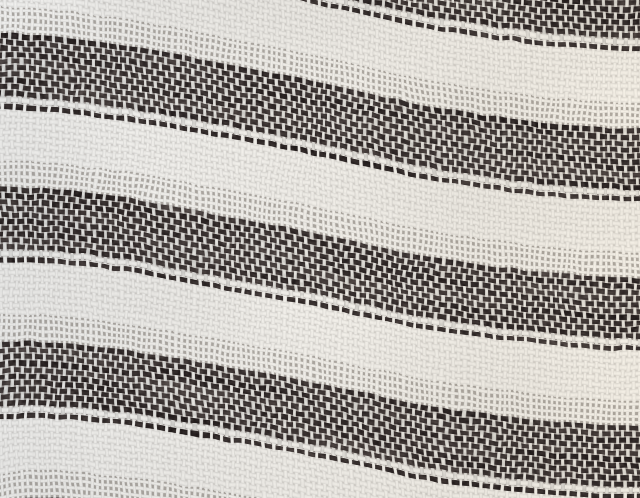
Reproduce this texture procedurally as a Shadertoy shader.

```glsl
// Sheer plain-woven cloth with sagging dark stripes on off-white.
// Warp and weft threads are soft bands on a warped grid; the parity of each
// cell decides which thread lies on top, and the row number sets its colour.

const float WARPS = 118.0;         // vertical threads across the canvas
const float ROWS = 24.0;           // horizontal threads per stripe repeat
const float REPEAT = 0.305;        // stripe repeat, in canvas heights
const float FIRST_EDGE = 0.070;    // top of first full stripe at the left

const vec3 WHITE_YARN = vec3(0.925, 0.915, 0.895);
const vec3 BLACK_YARN = vec3(0.125, 0.100, 0.100);
const vec3 FADED_YARN = vec3(0.330, 0.295, 0.285);
const vec3 CLOTH_GAP  = vec3(0.810, 0.795, 0.775);
const vec3 SHEER_GAP  = vec3(0.660, 0.640, 0.615);
const vec3 STRIPE_GAP = vec3(0.560, 0.530, 0.515);

float hash(vec2 p) {
    return fract(sin(dot(p, vec2(127.1, 311.7))) * 43758.5);
}

float noise(vec2 p) {
    vec2 i = floor(p), f = fract(p);
    f = f * f * (3.0 - 2.0 * f);
    return mix(mix(hash(i), hash(i + vec2(1, 0)), f.x),
               mix(hash(i + vec2(0, 1)), hash(i + vec2(1, 1)), f.x), f.y);
}

// Downward sag of the cloth at x (left to right) and depth (top to bottom)
float sag(float x, float depth) {
    float slope = (0.19 - 0.015 * depth) * smoothstep(-0.03, 1.0, x);
    float leftCurl = 0.022 * depth * depth * exp(-x * 12.0);
    return slope + leftCurl + 0.008 * (noise(vec2(x * 6.0, depth * 4.0)) - 0.5);
}

// Coverage of a thread at a distance from its centre line
float thread(float dist, float halfWidth, float blur) {
    return 1.0 - smoothstep(halfWidth - blur, halfWidth + blur, abs(dist));
}

// One inside the interval [a, b) of row numbers
float rowsBetween(float row, float a, float b) {
    return step(a, row) * (1.0 - step(b, row));
}

// Rounded shading across a thread
float roundness(float dist, float halfWidth) {
    float t = clamp(dist / halfWidth, -1.0, 1.0);
    return 1.0 - 0.10 * t * t;
}

void mainImage(out vec4 fragColor, in vec2 fragCoord) {
    vec2 uv = fragCoord / iResolution.xy;
    float depth = 1.0 - uv.y;

    // Thread coordinates: x counts warps, y counts weft rows
    vec2 grid;
    grid.x = uv.x * WARPS + 1.2 * noise(uv * vec2(9.0, 7.0))
           + 0.45 * noise(uv * vec2(50.0, 25.0));
    grid.y = (depth - sag(uv.x, depth) - FIRST_EDGE) / REPEAT * ROWS
           + 0.35 * noise(uv * vec2(45.0, 35.0));
    vec2 cell = floor(grid);
    vec2 offset = fract(grid) - 0.5;
    vec2 blur = 0.6 * vec2(WARPS, ROWS / REPEAT) / iResolution.xy;

    // Stripe layout: a dark band, one light row, one dark row; sheer rows above
    float row = mod(cell.y, ROWS);
    float dark = rowsBetween(row, 0.0, 10.0) + rowsBetween(row, 11.0, 12.0);
    float band = rowsBetween(row, 0.0, 11.0);
    float sheer = rowsBetween(row, 20.0, ROWS);

    // Uneven yarn: streaks along rows, slubs along warps, small fibres
    float streak = noise(vec2(uv.x * 7.0, cell.y * 3.7));
    float slub = hash(vec2(cell.x, 4.0));
    float fibre = noise(grid * vec2(1.7, 2.3));
    float wear = clamp(0.65 * streak + 0.5 * fibre - 0.1, 0.0, 1.0);

    // Weft
    float weftHalf = mix(0.39, 0.34 + 0.08 * (1.0 - streak), dark);
    weftHalf -= 0.15 * sheer;
    vec3 weftColor = mix(WHITE_YARN, mix(BLACK_YARN, FADED_YARN, wear), dark);
    weftColor *= roundness(offset.y, weftHalf);
    float weft = thread(offset.y, weftHalf, blur.y);

    // Warp
    float warpHalf = 0.26 + 0.08 * slub + 0.04 * (fibre - 0.5);
    warpHalf += 0.05 * (1.0 - dark) - 0.07 * sheer;
    vec3 warpColor = WHITE_YARN * (1.0 - band * (0.02 + 0.12 * fibre));
    warpColor *= roundness(offset.x, warpHalf);
    float warp = thread(offset.x, warpHalf, blur.x);

    // Interlace over the backing seen through the gaps
    vec3 color = mix(CLOTH_GAP, SHEER_GAP, sheer);
    color = mix(color, STRIPE_GAP, band);
    float warpOnTop = 1.0 - mod(cell.x + cell.y, 2.0);
    vec3 warpFirst = mix(mix(color, warpColor, warp), weftColor, weft);
    vec3 weftFirst = mix(mix(color, weftColor, weft), warpColor, warp);
    color = mix(warpFirst, weftFirst, warpOnTop);

    // Soft folds, fine grain and a slightly warmer right side
    color *= 0.98 + 0.04 * noise(uv * vec2(4.0, 5.0));
    color += 0.03 * (noise(grid * 3.1) - 0.5);
    color *= mix(vec3(0.99, 1.0, 1.015), vec3(1.01, 1.0, 0.98), uv.x);
    fragColor = vec4(clamp(color, 0.0, 1.0), 1.0);
}
```
